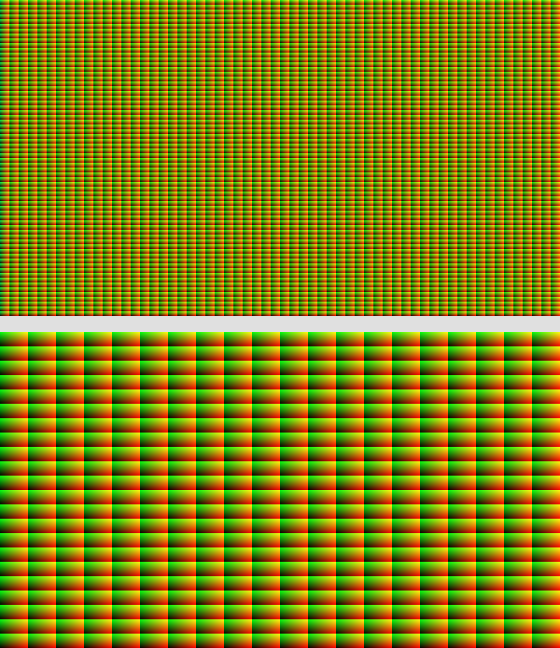
Top: the whole. Bottom: its middle third, enlarged.
Reproduce this pattern procedurally as a Shadertoy shader.

```glsl
const vec2 REPEATS = vec2(60.0, 66.0);
const float BLUE_SHARE = 0.065;
const float EDGE_TINT = 0.3;
const float EDGE_WIDTH = 0.006;

// Integral of fract(t)
vec2 rampIntegral(vec2 t) {
    vec2 f = fract(t);
    return 0.5 * (floor(t) + f * f);
}

// Repeating 0 to 1 ramp, averaged over a footprint to smooth its edges
vec2 smoothRamp(vec2 t, vec2 footprint) {
    vec2 halfStep = 0.5 * footprint;
    return (rampIntegral(t + halfStep) - rampIntegral(t - halfStep)) / footprint;
}

// Red rises across the cell, green rises up it
vec3 cellColor(vec2 ramp, float blueShare) {
    return vec3(ramp, ramp.y * blueShare);
}

void mainImage(out vec4 fragColor, in vec2 fragCoord) {
    vec2 uv = fragCoord / iResolution.xy;
    vec2 footprint = REPEATS / iResolution.xy;
    vec2 ramp = smoothRamp(uv * REPEATS, footprint);

    // Faint teal along the left border
    float edge = EDGE_TINT * exp(-uv.x / EDGE_WIDTH);
    fragColor = vec4(cellColor(ramp, BLUE_SHARE + edge), 1.0);
}
```
